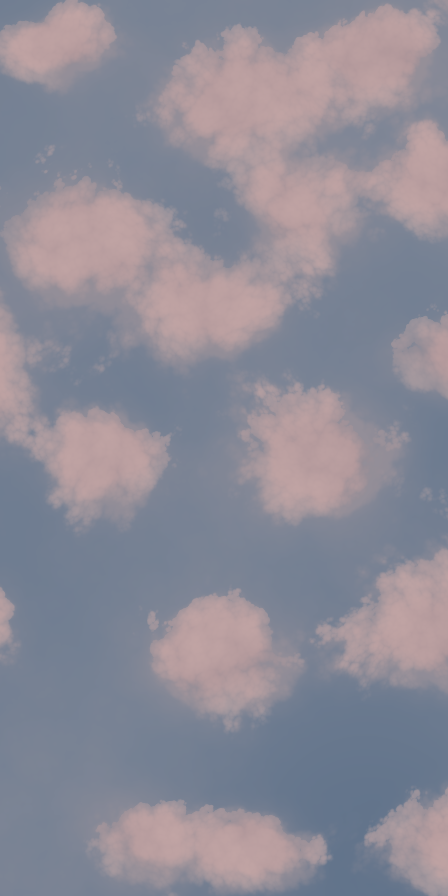
Give the GLSL for this texture, as a WebGL 1 fragment shader.

```glsl
precision highp float;
// Dusty pink cumulus drifting over a muted blue sky.
// Jittered soft ellipses give the cloud masses, layered cellular noise
// makes their puffy outlines, and layered sines vary the haze behind.
uniform vec2 u_resolution;

vec2 hash2(vec2 p) {
  return fract(sin(vec2(dot(p, vec2(127.1, 311.7)), dot(p, vec2(269.5, 183.3)))) * 43758.5);
}

// Rounded bumps: one minus the squared distance to the nearest point
float puffs(vec2 p) {
  vec2 cell = floor(p);
  float nearest = 1.0;
  for (int y = -1; y <= 1; y++) {
    for (int x = -1; x <= 1; x++) {
      vec2 id = cell + vec2(float(x), float(y));
      vec2 d = id + hash2(id) - p;
      nearest = min(nearest, dot(d, d));
    }
  }
  return 1.0 - nearest;
}

// Five turned octaves of bumps, centred near zero
float billow(vec2 p) {
  float sum = -0.82, amp = 0.5;
  for (int i = 0; i < 5; i++) {
    sum += amp * puffs(p);
    p = mat2(1.6, 1.25, -1.25, 1.6) * p + 7.3;
    amp *= 0.6;
  }
  return sum;
}

// Slow drifting variation, roughly -1 to 1
float drift(vec2 p) {
  return 0.5 * sin(p.x * 3.1 + 1.7 * sin(p.y * 2.3 + 0.6))
       + 0.5 * sin(p.y * 4.3 + 1.4 * sin(p.x * 3.7 + 2.0));
}

// Sum of soft ellipses, one per cell of a staggered grid
float mass(vec2 p) {
  vec2 size = vec2(0.44, 0.34);
  vec2 cell = floor(p / size);
  float sum = 0.0;
  for (int y = -1; y <= 1; y++) {
    for (int x = -2; x <= 2; x++) {
      vec2 id = cell + vec2(float(x), float(y));
      vec2 centre = id + 0.5 + 0.7 * (hash2(id + 5.0) - 0.5);
      centre.x += 0.5 * mod(id.y, 2.0);
      vec2 grow = hash2(id + 23.0);
      float radius = mix(0.15, 0.33, grow.x);
      vec2 e = (p - centre * size) / (radius * vec2(1.0, mix(0.65, 0.8, grow.y)));
      sum += exp(-2.0 * dot(e, e));
    }
  }
  return sum;
}

void main() {
  vec2 p = gl_FragCoord.xy / u_resolution.x;
  vec2 q = p + 0.008 * vec2(sin(p.y * 17.0 + sin(p.x * 11.0)),
                            sin(p.x * 19.0 + sin(p.y * 13.0)));
  float bumps = billow(q * 6.0);
  float wisps = billow(q * 3.3 + 19.0);
  float body = mass(q);
  float slow = drift(p);

  // Sky, deepest low down
  vec3 deepBlue = vec3(0.35, 0.43, 0.53);
  vec3 paleBlue = vec3(0.47, 0.513, 0.583);
  vec3 color = mix(deepBlue, paleBlue, clamp(0.5 + 0.28 * p.y + 0.4 * slow, 0.0, 1.0));

  // Smooth haze, then puffy veils around the clouds
  vec3 mauve = vec3(0.625, 0.577, 0.602);
  float haze = smoothstep(0.0, 0.7, body + 0.5 * wisps + 0.15 * slow);
  float veil = smoothstep(0.0, 0.2, body - 0.36 + wisps + 0.4 * bumps);
  color = mix(color, mauve, 0.45 * haze);
  color = mix(color, mauve, 0.5 * veil);

  // Crisp crowns, feathered undersides, both thickening slowly inward
  float rise = body - mass(q + vec2(0.0, 0.05));
  float feather = mix(0.04, 0.25, smoothstep(0.2, -0.12, rise));
  float depth = body - 0.44 + 1.1 * bumps + 0.5 * wisps;
  float cover = 0.65 * smoothstep(0.0, feather, depth) + 0.35 * smoothstep(0.0, 0.4, depth);

  // Pink light deepens towards the thick parts, broken by mauve creases
  vec3 pink = vec3(0.715, 0.611, 0.618);
  float light = smoothstep(-0.05, 0.5, 0.7 * depth + 0.4 * rise + 0.1 * slow + 0.7 * wisps);
  vec3 cloud = mix(vec3(0.605, 0.57, 0.6), pink, light);
  cloud += 0.13 * bumps * vec3(1.0, 0.8, 0.6);
  color = mix(color, cloud, cover);

  gl_FragColor = vec4(color, 1.0);
}
```
